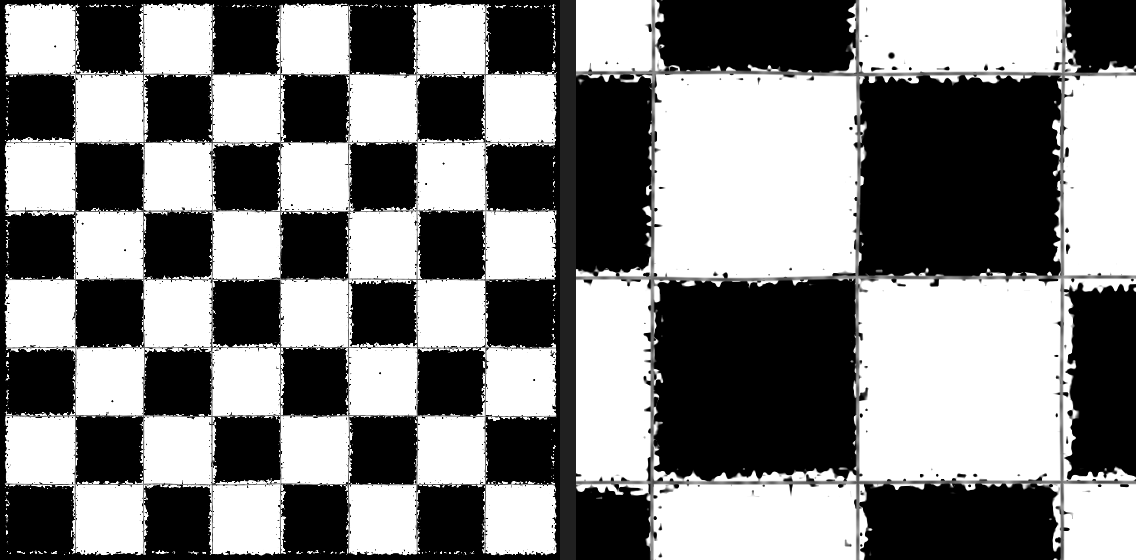
Left: the whole. Right: its middle third, enlarged.
A three.js fragment shader for this pattern:

```glsl
varying vec2 vUv;

float hash(vec2 p) {
  vec3 q = fract(p.xyx * 0.1031);
  q += dot(q, q.yzx + 33.33);
  return fract((q.x + q.y) * q.z);
}

float noise(vec2 p) {
  vec2 i = floor(p), f = fract(p);
  f = f * f * (3.0 - 2.0 * f);
  return mix(mix(hash(i), hash(i + vec2(1.0, 0.0)), f.x),
             mix(hash(i + vec2(0.0, 1.0)), hash(i + 1.0), f.x), f.y);
}

// Sparse round dots, at most one per scatter cell
float strayDots(vec2 p) {
  vec2 id = floor(p * 26.0);
  vec2 center = 0.15 + 0.7 * vec2(hash(id + 11.0), hash(id + 57.0));
  float dist = length(fract(p * 26.0) - center) / 26.0;
  return step(0.965, hash(id + 91.0)) * (1.0 - smoothstep(0.001, 0.0026, dist));
}

void main() {
  // Slightly wavering board of eight by eight squares
  vec2 waver = vec2(noise(vUv * 14.0), noise(vUv * 14.0 + 70.0)) - 0.5;
  vec2 grid = (vUv - 0.013 + waver * 0.002) / 0.122;
  vec2 square = clamp(floor(grid), 0.0, 7.0);
  vec2 nearest = floor(grid + 0.5);
  vec2 inner = step(0.5, nearest) * step(nearest, vec2(7.5));
  vec2 edge = abs(grid - nearest) * 0.122;
  float isBlack = 1.0 - mod(square.x + square.y, 2.0);

  // Each side of a black square shrinks by its own amount
  vec2 inset = inner * 0.006 * vec2(
    hash(square + vec2(nearest.x * 17.0, 5.0)),
    hash(square + vec2(31.0, nearest.y * 23.0)));
  float ragged = (noise(vUv * 330.0) - 0.5) * 0.008
               + (noise(vUv * 120.0 + 9.0) - 0.5) * 0.004;
  vec2 inside = edge - inset;
  float ink = isBlack * smoothstep(-0.001, 0.001, min(inside.x, inside.y) + ragged);

  // Dark crumbs gather along the edges
  float edgeDist = min(edge.x, edge.y);
  float crumbs = smoothstep(-0.08, 0.08, noise(vUv * 310.0 + 40.0) - 0.74 - edgeDist * 35.0);
  float tone = 1.0 - max(ink, max(crumbs, strayDots(vUv)));

  // Thin grey lines between squares
  vec2 seam = edge + 1.0 - inner;
  float line = 1.0 - smoothstep(0.0003, 0.0016, min(seam.x, seam.y));
  tone = mix(tone, 0.25 + 0.4 * noise(vUv * 200.0 + 15.0), line);

  // Black frame with a rough inner edge
  vec2 margin = 0.4908 - abs(vUv - 0.5012);
  float frameNoise = (noise(vUv * 280.0 + 23.0) - 0.5) * 0.005;
  tone *= smoothstep(-0.001, 0.001, min(margin.x, margin.y) + frameNoise);

  gl_FragColor = vec4(vec3(tone), 1.0);
}
```
